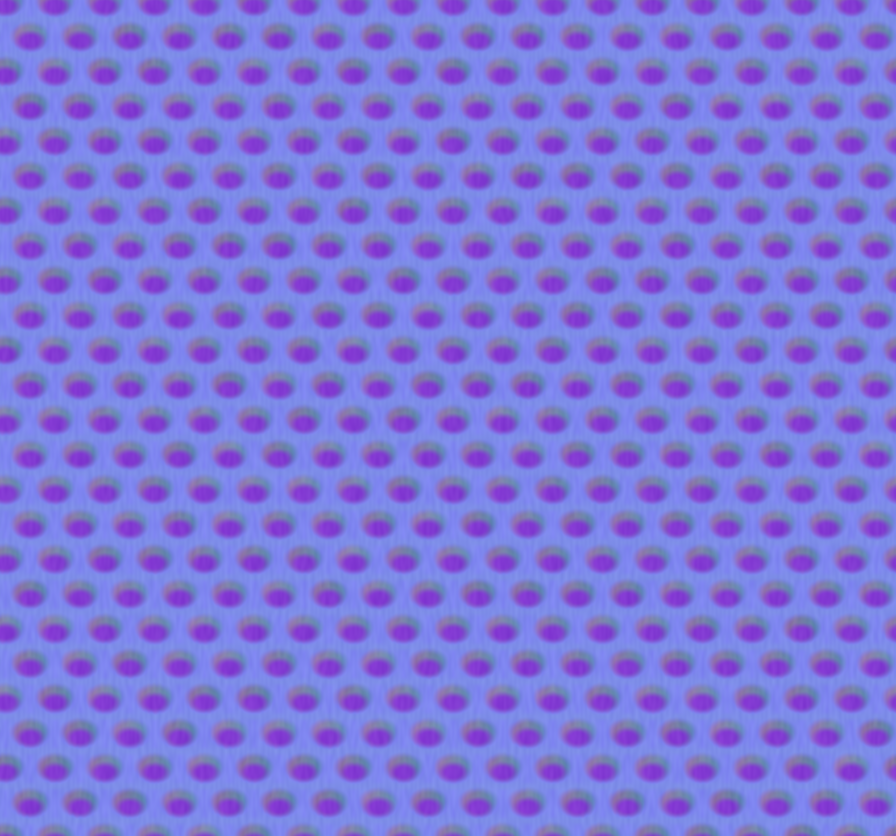
Reproduce this texture map procedurally as a Shadertoy shader.

```glsl
const vec2 GRID = vec2(18.0, 24.0);          // dimples per row, rows
const float ROW_HEIGHT = 0.70;               // row pitch in column widths
const vec2 GRID_SHIFT = vec2(-0.11, 0.07);

const vec3 FLAT_BLUE = vec3(0.50, 0.495, 0.975);
const vec3 PALE_BLUE = vec3(0.49, 0.56, 0.90);
const vec3 RIM_GREY = vec3(0.48, 0.52, 0.67);
const vec3 CORE_PURPLE = vec3(0.51, 0.225, 0.825);

float hash(vec2 p) {
    vec3 q = fract(p.xyx * vec3(0.1031, 0.1030, 0.0973));
    q += dot(q, q.yzx + 33.33);
    return fract((q.x + q.y) * q.z);
}

float cornerSlope(vec2 corner, vec2 offset, vec2 period) {
    float angle = 6.2832 * hash(mod(corner, period));
    return dot(vec2(cos(angle), sin(angle)), offset);
}

// Gradient noise that wraps after a whole number of lattice cells
float wrappedNoise(vec2 p, vec2 period) {
    vec2 i = floor(p), f = fract(p);
    vec2 s = f * f * f * (f * (f * 6.0 - 15.0) + 10.0);
    vec2 e = vec2(1.0, 0.0);
    float low = mix(cornerSlope(i, f, period),
                    cornerSlope(i + e.xy, f - e.xy, period), s.x);
    float high = mix(cornerSlope(i + e.yx, f - e.yx, period),
                     cornerSlope(i + e.xx, f - e.xx, period), s.x);
    return mix(low, high, s.y);
}

float ellipseRadius(vec2 p, vec2 center, vec2 radii) {
    return length((p - center) / radii);
}

float softInside(float radius, float inner, float outer) {
    return 1.0 - smoothstep(inner, outer, radius);
}

// Pale ring, shaded upper rim and purple hollow of one dimple
vec3 paintDimple(vec3 base, vec2 p, float variation, float streak) {
    float ring = (ellipseRadius(p, vec2(0.0), vec2(0.40, 0.31)) - 1.15) / 0.30;
    float vertical = abs(p.y) / (length(p) + 0.001);
    float halo = exp(-ring * ring) * mix(0.40, 0.90, vertical);
    vec3 color = mix(base, PALE_BLUE, halo);

    float rim = softInside(ellipseRadius(p, vec2(0.0, 0.03), vec2(0.37, 0.275)),
                           0.62, 1.20 + 0.12 * streak);
    float side = clamp(p.x / 0.30, -1.0, 1.0);
    vec3 rimColor = RIM_GREY + vec3(-0.12, 0.02, 0.02) * side
                  - vec3(0.02, 0.06, 0.0) * max(-side, 0.0)
                  + 0.04 * (variation - 0.5);
    color = mix(color, rimColor, rim);

    float size = 1.0 + 0.08 * (variation - 0.5);
    float core = softInside(ellipseRadius(p, vec2(0.0, -0.075), vec2(0.30, 0.205) * size),
                            0.45, 1.20 + 0.15 * streak);
    vec3 coreColor = CORE_PURPLE + vec3(-0.03, 0.0, -0.02) * side;
    return mix(color, coreColor, core);
}

void mainImage(out vec4 fragColor, in vec2 fragCoord) {
    vec2 uv = fragCoord / iResolution.xy;
    vec2 gridPos = uv * GRID + GRID_SHIFT;

    // Fine vertical streaks
    vec2 streakCells = vec2(216.0, 48.0);
    float streak = wrappedNoise(uv * streakCells, streakCells);

    // Staggered rows
    vec3 color = FLAT_BLUE;
    float nearestRow = floor(gridPos.y + 0.5);
    for (int k = -1; k <= 1; k++) {
        float row = nearestRow + float(k);
        float x = gridPos.x - 0.5 * mod(row, 2.0);
        float column = floor(x + 0.5);
        vec2 p = vec2(x - column, (gridPos.y - row) * ROW_HEIGHT);
        float variation = hash(mod(vec2(column, row), GRID) + 7.0);
        color = paintDimple(color, p, variation, streak);
    }

    color += streak * vec3(0.035, 0.04, 0.025);
    fragColor = vec4(clamp(color, 0.0, 1.0), 1.0);
}
```
